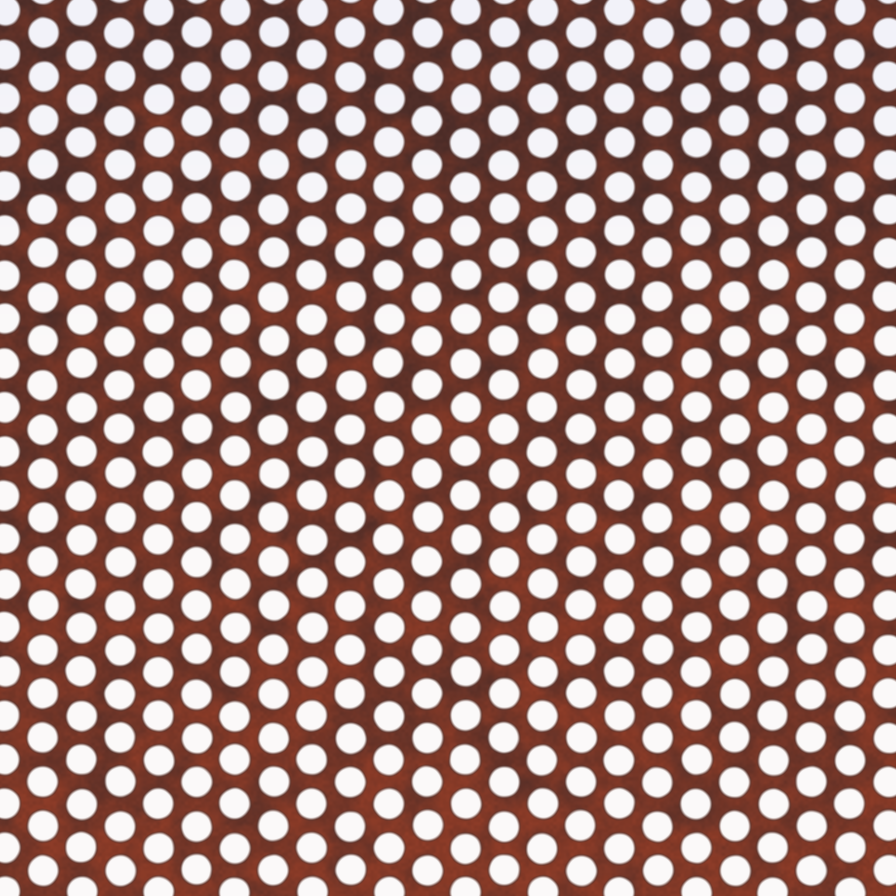
Reproduce this texture procedurally as a WebGL 1 fragment shader.

```glsl
precision highp float;
// Perforated rusty-brown metal sheet with staggered round holes over white.

uniform vec2 u_resolution;

float hash(vec2 p) {
  return fract(sin(dot(p, vec2(127.1, 311.7))) * 43758.5453);
}

float valueNoise(vec2 p) {
  vec2 i = floor(p);
  vec2 f = fract(p);
  f = f * f * (3.0 - 2.0 * f);
  return mix(mix(hash(i), hash(i + vec2(1.0, 0.0)), f.x),
             mix(hash(i + vec2(0.0, 1.0)), hash(i + vec2(1.0, 1.0)), f.x), f.y);
}

float fbm(vec2 p) {
  float sum = 0.0;
  float gain = 0.5;
  for (int i = 0; i < 4; i++) {
    sum += gain * valueNoise(p);
    p = p * 2.03 + 17.3;
    gain *= 0.5;
  }
  return sum / 0.9375;
}

// Signed distance to the hole of the current cell, negative inside.
float holeDistance(vec2 uv) {
  vec2 pitch = vec2(0.04288, 0.0492);
  vec2 grid = (uv - vec2(0.0052, 0.0043)) / pitch;
  float column = floor(grid.x + 0.5);
  grid.y -= 0.5 * mod(column, 2.0);
  vec2 cell = vec2(column, floor(grid.y + 0.5));
  vec2 offset = (grid - cell) * pitch;

  // Slight misplacement and uneven outlines.
  vec2 jitter = vec2(hash(cell + 3.7), hash(cell + 41.3)) - 0.5;
  float wobble = valueNoise(uv * 110.0) - 0.5;
  return length(offset - jitter * 0.0017) - 0.0168 - wobble * 0.0007;
}

void main() {
  vec2 uv = gl_FragCoord.xy / u_resolution;
  float d = holeDistance(uv);

  // Metal: redder toward the bottom, with mottled rust and fine grain.
  float blotches = fbm(uv * 34.0) - 0.5;
  float broad = valueNoise(uv * 6.0 + 9.0) - 0.5;
  float rust = 0.82 - 0.62 * uv.y + 1.15 * blotches + 0.18 * broad;
  vec3 darkBrown = vec3(0.305, 0.175, 0.155);
  vec3 rustRed = vec3(0.53, 0.225, 0.15);
  vec3 metal = mix(darkBrown, rustRed, clamp(rust, 0.0, 1.0));
  metal *= 0.97 + 0.08 * valueNoise(uv * 260.0);

  // Dull dark rim around each hole.
  float rim = 1.0 - smoothstep(0.0004, 0.0034, d);
  metal = mix(metal, vec3(0.31, 0.19, 0.17), 0.6 * rim);

  // White backing, cooler at the top.
  vec3 backing = mix(vec3(0.985, 0.978, 0.976), vec3(0.95, 0.95, 0.975),
                     smoothstep(0.55, 1.0, uv.y));

  float softness = max(0.0021, 0.7 / min(u_resolution.x, u_resolution.y));
  float hole = 1.0 - smoothstep(-softness, softness, d);
  gl_FragColor = vec4(mix(metal, backing, hole), 1.0);
}
```
